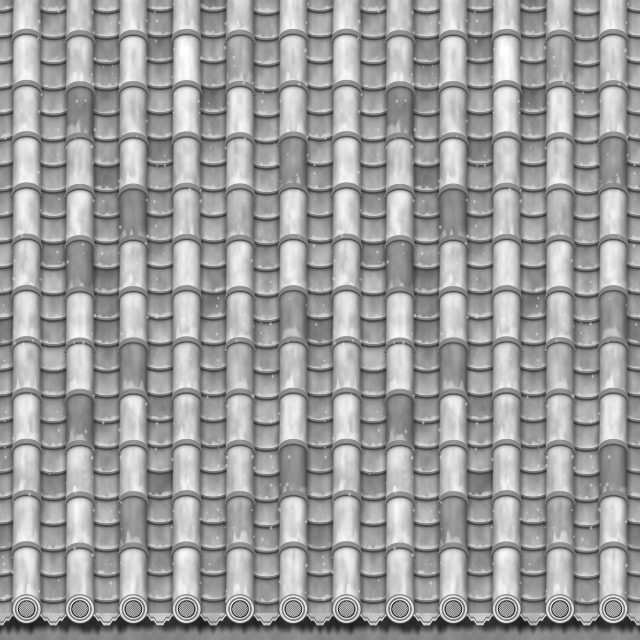
Write a Shadertoy shader that draws this texture map.

```glsl
// Grey clay roof: columns of round cover tiles over flat pan tiles, ending in an
// eave of ringed end discs and pointed drip plates above a shaded wall strip.
// Each layer returns (tone, coverage); lengths are in columns, y runs downward.

#define COLUMNS 12.0     // cover columns across the canvas
#define PERIOD 6.0       // columns before the weathering repeats
#define PITCH 0.961      // length of one cover tile
#define COVER_TOP 0.66   // first cover joint, from the top
#define COVER_R 0.272    // half width of a cover tile
#define ARCH 0.18        // rise of the arched cover joint
#define PAN_TOP 0.22     // first pan joint, from the top
#define EAVE 11.42       // height of the disc centres
#define DISC_R 0.275     // radius of an end disc
#define MOTTLE 0.26      // strength of the surface stains

float hash(vec2 p) {
    return fract(sin(dot(p, vec2(127.1, 311.7))) * 43758.5);
}

// Value noise that wraps every PERIOD columns; freq.x must be whole.
float noise(vec2 p, vec2 freq) {
    vec2 q = p * freq, i = floor(q), f = fract(q);
    f = f * f * (3.0 - 2.0 * f);
    float wrap = PERIOD * freq.x;
    float x0 = mod(i.x, wrap), x1 = mod(i.x + 1.0, wrap);
    float a = mix(hash(vec2(x0, i.y)), hash(vec2(x1, i.y)), f.x);
    float b = mix(hash(vec2(x0, i.y + 1.0)), hash(vec2(x1, i.y + 1.0)), f.x);
    return mix(a, b, f.y);
}

float stains(vec2 p) {
    float sum = 0.0, amp = 0.5;
    vec2 freq = vec2(5.0, 3.0);
    for (int i = 0; i < 4; i++) {
        sum += amp * noise(p, freq);
        freq *= 2.0;
        amp *= 0.55;
    }
    return sum - 0.5;
}

// Sparse pale chips, one candidate per grid cell.
float chips(vec2 p, float px) {
    vec2 g = p * 6.0, i = floor(g);
    i.x = mod(i.x, PERIOD * 6.0);
    vec2 centre = 0.3 + 0.4 * vec2(hash(i + 3.1), hash(i + 8.7));
    float radius = 0.05 + 0.10 * hash(i + 5.3);
    float d = length((fract(g) - centre) * vec2(1.0, 0.8)) - radius;
    return step(0.87, hash(i)) * (1.0 - smoothstep(-6.0 * px, 6.0 * px, d));
}

vec2 panTile(vec2 p, float px) {
    float x = fract(p.x + 0.5) - 0.5;
    float column = mod(floor(p.x + 0.5), PERIOD);
    float sag = 0.05 * (1.0 - 16.0 * x * x) + 0.07 * (hash(vec2(column, 41.0)) - 0.5);
    float q = (p.y - PAN_TOP - sag) / (0.5 * PITCH);
    float v = fract(q), age = hash(vec2(column, floor(q) + 20.0));
    float tone = mix(0.57, 0.70, v) * mix(0.92, 1.08, age);
    tone *= 1.0 - 0.24 * step(0.91, age);
    tone += MOTTLE * stains(p + 7.0);
    // worn lip, its front face, then the contact shadow
    float worn = smoothstep(0.73, 0.86, v + 0.18 * (noise(p, vec2(16.0, 12.0)) - 0.5));
    tone = mix(tone, 0.86, 0.72 * worn);
    tone = mix(tone, 0.50, smoothstep(0.86, 0.90, v));
    tone = mix(tone, 0.27, smoothstep(0.92, 0.98, v));
    tone = mix(tone, 0.27, exp(-v * 20.0));
    tone *= 1.0 - 0.42 * smoothstep(0.13, 0.27, abs(x));
    return vec2(tone, 1.0 - smoothstep(-px, px, p.y - EAVE - 0.12));
}

// Regular diagonal scatter of darker covers, every third row of some columns.
float darkCover(float column, float row) {
    float slot = column == 1.0 ? 2.0 : column == 5.0 ? 0.0 : 1.0;
    float strength = column == 4.0 ? 0.45 : 1.0;
    bool used = column == 1.0 || column == 2.0 || column > 3.5;
    bool inside = row < 10.5 && (row > 1.5 || column == 4.0);
    return used && inside && mod(row, 3.0) == slot
        ? strength * mix(0.75, 1.0, hash(vec2(row, column))) : 0.0;
}

vec2 coverTile(vec2 p, float px) {
    float column = mod(floor(p.x), PERIOD), x = fract(p.x) - 0.5;
    float s = clamp(x / COVER_R, -1.0, 1.0);
    float shift = ARCH * (1.0 - sqrt(1.0 - s * s)) + 0.04 * (hash(vec2(column, 3.0)) - 0.5);
    float q = min((p.y - COVER_TOP - shift) / PITCH, 10.8);
    float row = floor(q) + 1.0, v = fract(q);
    float rim = smoothstep(0.875, 0.90, v);
    float halfWidth = COVER_R * mix(0.91, 0.99, v) + 0.02 * rim;
    float side = x / halfWidth;
    // rounded body with stains and chalky wear around the joints
    float tone = 0.85 * mix(0.94, 1.05, hash(vec2(column, row + 50.0)));
    tone += MOTTLE * stains(p) + 0.12 * (noise(p, vec2(14.0, 2.0)) - 0.5);
    float ragged = 0.4 * (noise(p, vec2(15.0, 5.0)) - 0.5);
    tone = mix(tone, 0.98, 0.75 * smoothstep(0.72, 0.92, v + ragged));
    tone = mix(tone, 0.96, 0.45 * (1.0 - smoothstep(0.05, 0.35, v + ragged)));
    tone *= 1.0 - 0.44 * pow(min(abs(side + 0.07), 1.0), 3.0);
    tone *= 1.0 - 0.38 * darkCover(column, row) * (1.0 - 0.4 * smoothstep(0.75, 0.95, v + ragged));
    // rim face and the shadow beneath it
    tone = mix(tone, 0.56 - 0.10 * abs(side), 0.9 * rim);
    tone = mix(tone, 0.30, smoothstep(0.96, 1.0, v));
    tone = mix(tone, 0.30, exp(-v * 38.0));
    float mask = 1.0 - smoothstep(-px, px, abs(x) - halfWidth);
    return vec2(tone, mask * (1.0 - smoothstep(-px, px, p.y - EAVE)));
}

vec2 dripPlate(vec2 p, float px) {
    float x = abs(fract(p.x + 0.5) - 0.5);
    float d = p.y - EAVE - 0.34 + 0.75 * x + 0.018 * cos(x * 55.0);
    float tone = 0.74 + MOTTLE * stains(p);
    tone = mix(tone, 0.42, 1.0 - smoothstep(0.0, 0.025, abs(d + 0.075)));
    tone = mix(tone, 0.28, smoothstep(-0.025, 0.0, d));
    return vec2(tone, step(EAVE + 0.08, p.y) * (1.0 - smoothstep(-px, px, d)));
}

vec2 endDisc(vec2 p, float px) {
    vec2 c = vec2(fract(p.x) - 0.5, p.y - EAVE);
    float r = length(c) / DISC_R;
    float dots = sin(c.x * 150.0) * sin(c.y * 150.0);
    float tone = mix(0.60 + 0.16 * dots, 0.86, smoothstep(0.55, 0.60, r));
    tone -= 0.42 * (1.0 - smoothstep(0.02, 0.07, abs(r - 0.57)));
    tone -= 0.40 * (1.0 - smoothstep(0.02, 0.08, abs(r - 0.75)));
    tone = mix(tone, 0.30, smoothstep(0.90, 1.0, r)) + 0.15 * stains(p);
    return vec2(tone, 1.0 - smoothstep(-px, px, (r - 1.0) * DISC_R));
}

void mainImage(out vec4 fragColor, in vec2 fragCoord) {
    vec2 uv = fragCoord / iResolution.xy;
    vec2 p = vec2(uv.x, 1.0 - uv.y) * COLUMNS;
    float px = COLUMNS / iResolution.y;
    // wall strip under the eave shadow
    float streak = 0.12 * noise(p, vec2(12.0, 1.0));
    float tone = mix(0.16, 0.53, smoothstep(0.22, 0.42, p.y - EAVE - streak)) + 0.12 * stains(p);
    vec2 layer = panTile(p, px);
    tone = mix(tone, layer.x, layer.y);
    layer = dripPlate(p, px);
    tone = mix(tone, layer.x, layer.y);
    layer = coverTile(p, px);
    tone = mix(tone, layer.x, layer.y);
    tone = mix(tone, 0.90, 0.6 * chips(p, px) * step(p.y, EAVE));
    layer = endDisc(p, px);
    tone = mix(tone, layer.x, layer.y);
    fragColor = vec4(vec3(clamp(tone, 0.0, 1.0)), 1.0);
}
```
